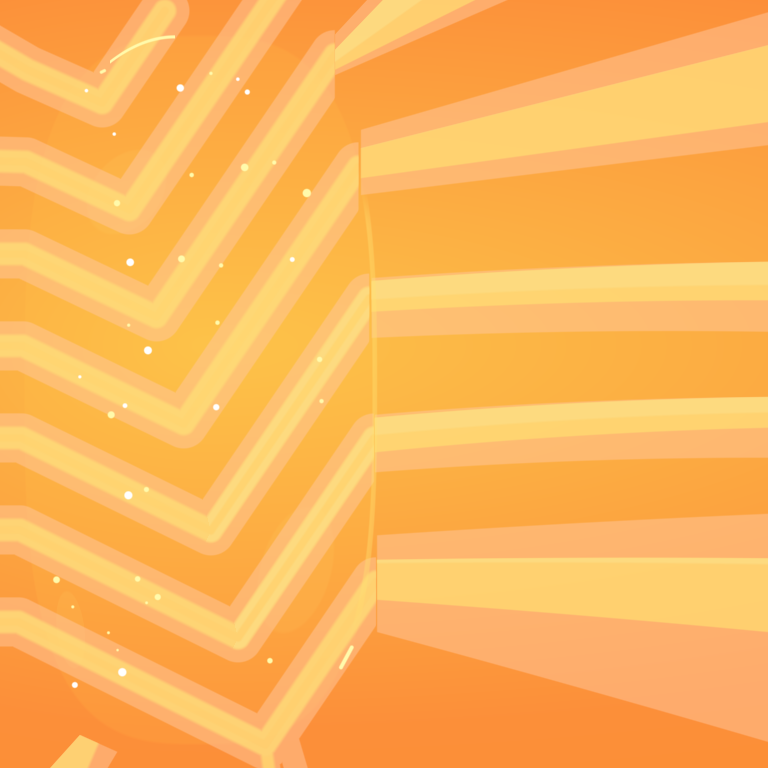
Write a WebGL 1 fragment shader that draws this background.

```glsl
precision highp float;
// Warm abstract background: nested chevron bands fold across a soft egg shape
// and fan out as rays to the right. Band masks (halo, core, lit) are joined by
// max, then tinted over an orange glow; hashed sparks and glints lie on top.
uniform vec2 u_resolution;

const float BANDS = 7.0;
const float HALO_WIDTH = 0.032;
const float CORE_WIDTH = 0.0145;
const vec3 HALO_TINT = vec3(1.0, 0.78, 0.62);
const vec3 CORE_TINT = vec3(1.0, 0.88, 0.44);
const vec3 LIT_TINT = vec3(0.99, 0.86, 0.51);
const vec3 SPARK_TINT = vec3(1.0, 0.98, 0.67);

float fill(float d, float aa) {
  return smoothstep(aa, -aa, d);
}

float segmentDistance(vec2 p, vec2 a, vec2 b) {
  vec2 ab = b - a;
  return length(p - a - ab * clamp(dot(p - a, ab) / dot(ab, ab), 0.0, 1.0));
}

vec2 hash2(float n) {
  vec3 h = fract(vec3(n) * vec3(0.1031, 0.1030, 0.0973));
  h += dot(h, h.yzx + 33.33);
  return fract((h.xx + h.yz) * h.zy);
}

// Superellipse: negative inside, roughly in canvas units
float eggDistance(vec2 p) {
  vec2 q = abs(p - vec2(0.26, 0.508)) / vec2(0.228, 0.461);
  return (pow(q.x * q.x * q.x + q.y * q.y * q.y, 1.0 / 3.0) - 1.0) * 0.228;
}

float softEllipse(vec2 p, vec2 center, vec2 radius, float lean) {
  vec2 q = p - center;
  q.x += q.y * lean;
  return smoothstep(1.04, 0.96, length(q / radius));
}

// One chevron: flat start, slope down to the valley, steep rise to the peak
vec3 chevron(vec2 p, float k, float aa) {
  vec2 valley = vec2(0.133, 0.134) + k * vec2(0.0354, 0.1393);
  vec2 bend = vec2(0.036 - 0.002 * k, 0.091 + 0.1198 * k);
  vec2 start = vec2(-0.05, bend.y - 0.05 * exp(-3.0 * k));
  float peakX = 0.492 - 0.056 * exp(-0.8 * (k - 2.0));
  vec2 peak = valley + (peakX - valley.x) * vec2(1.0, -1.47);
  float rise = segmentDistance(p, valley, peak);
  float fall = segmentDistance(p, bend, valley);
  float d = min(segmentDistance(p, start, bend), min(fall, rise));
  float clip = k < 1.5 ? 1.0 : fill(p.x - peakX, aa);
  float core = smoothstep(CORE_WIDTH + 0.003, CORE_WIDTH - 0.003, d);
  float bright = 0.25 + 0.6 * step(3.5, k) * step(k, 5.5) * step(rise, fall);
  float lit = core * smoothstep(0.003, 0.007, d) * bright;
  return vec3(fill(d - HALO_WIDTH, aa), core, lit) * clip;
}

// Wedge whose four edges (halo, core, core, halo) run from x0 to the right side
vec3 ray(vec2 p, float x0, vec4 left, vec4 right, float bow, float litPart, float aa) {
  float t = (p.x - x0) / (1.0 - x0);
  vec4 edge = mix(left, right, t) - bow * t * (1.0 - t);
  float inside = fill(x0 - p.x, aa);
  float halo = fill(edge.x - p.y, aa) * fill(p.y - edge.w, aa);
  float core = fill(edge.y - p.y, aa) * fill(p.y - edge.z, aa);
  float lit = core * fill(p.y - mix(edge.y, edge.z, litPart), 0.002);
  return vec3(halo, core, lit * 0.85) * inside;
}

// Small cut-off beam at the lower left
vec3 cornerBeam(vec2 p, float aa) {
  vec2 q = p - vec2(0.104, 0.957);
  float body = fill(0.45 * q.x - q.y, aa) * fill(-q.x - 0.9 * q.y, aa);
  float core = body * fill(q.x - 0.029 + 0.43 * q.y, 0.003);
  return vec3(body * fill(q.x - 0.062 + 0.6 * q.y, aa), core, core * 0.2);
}

void main() {
  vec2 p = gl_FragCoord.xy / u_resolution;
  p.y = 1.0 - p.y; // measured downward from the top
  float aa = 1.0 / min(u_resolution.x, u_resolution.y);

  // Orange glow and egg
  float glow = length((p - vec2(0.27, 0.45)) * vec2(p.x < 0.27 ? 0.6 : 0.3, 1.0));
  vec3 color = vec3(0.99, max(0.76 - 0.4 * glow, 0.56), 0.285 - 0.12 * glow);
  float egg = eggDistance(p);
  color = mix(color, vec3(1.0, 0.78, 0.29), 0.15 * fill(egg, aa));
  float spots = softEllipse(p, vec2(0.385, 0.742), vec2(0.047, 0.082), 0.2)
              + softEllipse(p, vec2(0.165, 0.25), vec2(0.049, 0.055), 0.3)
              + softEllipse(p, vec2(0.092, 0.82), vec2(0.018, 0.05), -0.1);
  color = mix(color, CORE_TINT, 0.1 * spots);

  // Bands
  vec3 mask = cornerBeam(p, aa);
  for (float k = 0.0; k < BANDS; k++) mask = max(mask, chevron(p, k, aa));
  mask = max(mask, ray(p, 0.436, vec4(0.045, 0.065, 0.091, 0.098), vec4(-0.56, -0.52, -0.19, -0.148), 0.0, 0.6, aa));
  mask = max(mask, ray(p, 0.470, vec4(0.169, 0.193, 0.232, 0.254), vec4(0.016, 0.059, 0.159, 0.189), 0.0, 0.0, aa));
  mask = max(mask, ray(p, 0.484, vec4(0.362, 0.366, 0.406, 0.440), vec4(0.341, 0.341, 0.391, 0.432), 0.016, 0.6, aa));
  mask = max(mask, ray(p, 0.488, vec4(0.540, 0.544, 0.589, 0.615), vec4(0.517, 0.517, 0.557, 0.596), 0.02, 0.5, aa));
  mask = max(mask, ray(p, 0.491, vec4(0.697, 0.729, 0.781, 0.823), vec4(0.669, 0.727, 0.823, 0.966), 0.006, 0.08, aa));
  float stem = segmentDistance(p, vec2(0.346, 0.97), vec2(0.354, 1.03));
  float stemHalo = segmentDistance(p, vec2(0.375, 0.966), vec2(0.388, 1.01));
  mask = max(mask, vec3(fill(min(stem, stemHalo) - 0.015, aa), fill(stem - 0.008, 0.003), 0.0));
  color = mix(color, HALO_TINT, 0.5 * mask.x);
  color = mix(color, CORE_TINT, 0.65 * mask.y);
  color = mix(color, LIT_TINT, mask.z);

  // Rim line and glints
  float rim = fill(abs(egg) - 0.003, aa) * step(0.4, p.x) * smoothstep(0.24, 0.3, p.y) * smoothstep(0.86, 0.75, p.y);
  color = mix(color, CORE_TINT, 0.4 * rim);
  float u = (0.228 - p.x) / 0.085;
  float arc = fill(abs(p.y - 0.048 - 0.033 * u * u) - 0.002, aa) * step(0.0, u) * step(u, 1.0);
  float glint = min(segmentDistance(p, vec2(0.444, 0.869), vec2(0.458, 0.843)) - 0.0025,
                    segmentDistance(p, vec2(0.132, 0.094), vec2(0.136, 0.092)) - 0.002);
  color = mix(color, SPARK_TINT, max(arc, fill(glint, aa)));

  // Sparks scattered inside the egg
  for (float i = 0.0; i < 36.0; i++) {
    vec2 center = vec2(0.07, 0.07) + vec2(0.37, 0.83) * hash2(i + 3.0);
    vec2 kind = hash2(i + 71.0);
    float spark = fill(length(p - center) - mix(0.0015, 0.0055, kind.x), aa);
    color = mix(color, mix(SPARK_TINT, vec3(1.0), step(0.5, kind.y)), spark * fill(eggDistance(center), aa));
  }
  gl_FragColor = vec4(color, 1.0);
}
```
